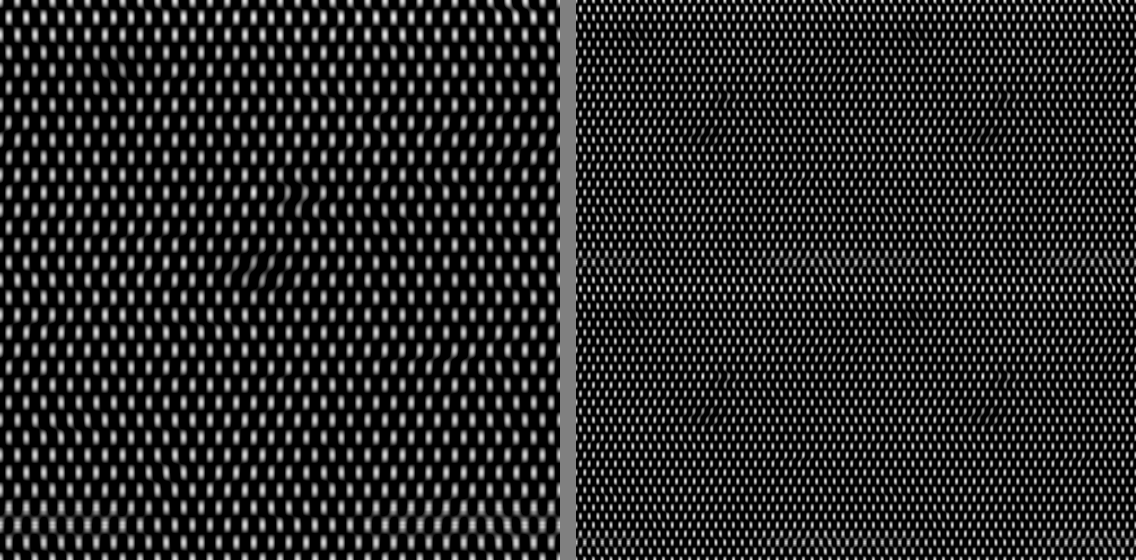
Left: one tile. Right: repeated 2 by 2.
Reproduce this pattern procedurally as a WebGL 1 fragment shader.

```glsl
precision highp float;
// Staggered lattice of soft white dashes on black: 32 columns by 32 rows,
// made as a product of two cosine waves. Wrapped noise and a few soft patches
// add quadrature waves that lean, link, dim or brighten the dashes.

uniform vec2 u_resolution;

const float TAU = 6.2831853;
const float COLUMNS = 32.0;
const float ROW_PAIRS = 16.0;   // two staggered rows per vertical wave
const float GAIN = 0.87;        // brightness per unit of field
const float CUTOFF = 0.05;      // field level that is still black

float hash(vec2 p, float seed) {
  vec3 q = fract(vec3(p, seed) * vec3(0.1031, 0.1130, 0.0973));
  q += dot(q, q.yzx + 33.33);
  return fract((q.x + q.y) * q.z);
}

// Value noise from -1 to 1, wrapping over a whole number of cells
float wrapNoise(vec2 uv, vec2 cells, float seed) {
  vec2 p = uv * cells;
  vec2 i = floor(p);
  vec2 f = p - i;
  f = f * f * (3.0 - 2.0 * f);
  vec2 lo = mod(i, cells);
  vec2 hi = mod(i + 1.0, cells);
  float low = mix(hash(lo, seed), hash(vec2(hi.x, lo.y), seed), f.x);
  float high = mix(hash(vec2(lo.x, hi.y), seed), hash(hi, seed), f.x);
  return 2.0 * mix(low, high, f.y) - 1.0;
}

// Soft patch that continues over the canvas edges
float patchMask(vec2 uv, vec2 centre, vec2 radius) {
  vec2 d = (fract(uv - centre + 0.5) - 0.5) / radius;
  return exp(-dot(d, d));
}

// Soft horizontal band across the whole width
float bandMask(vec2 uv, float height, float radius) {
  return patchMask(uv, vec2(uv.x, height), vec2(1.0, radius));
}

// Dash field: sway links rows in zigzags, slant links them along a diagonal
float dashField(vec2 uv, float sway, float slant, float bias, float contrast) {
  float a = TAU * COLUMNS * uv.x;
  float b = TAU * ROW_PAIRS * uv.y;
  return contrast * cos(a) * cos(b)
       + sin(a) * (sway + slant * sin(b)) + bias;
}

void main() {
  vec2 uv = gl_FragCoord.xy / u_resolution;

  // Mild wobble everywhere, stronger in scattered places
  float wear = smoothstep(0.1, 0.8, wrapNoise(uv, vec2(7.0, 8.0), 3.0));
  float strength = 0.07 + 0.1 * wear;
  float sway = strength * wrapNoise(uv, vec2(12.0, 14.0), 11.0);
  float slant = strength * wrapNoise(uv, vec2(10.0, 12.0), 23.0);
  float bias = 0.025 * wrapNoise(uv, vec2(16.0), 37.0)
             + 0.025 * wrapNoise(uv, vec2(5.0), 41.0);

  // Disturbed patches near the middle and at the upper left
  float zigzag = patchMask(uv, vec2(0.525, 0.645), vec2(0.035, 0.035));
  float diagonal = patchMask(uv, vec2(0.46, 0.515), vec2(0.065, 0.035));
  float backDiagonal = patchMask(uv, vec2(0.21, 0.88), vec2(0.05, 0.03));
  sway += 0.27 * zigzag;
  slant += 0.24 * diagonal - 0.2 * backDiagonal;
  float contrast = 1.0 - 0.3 * zigzag - 0.28 * diagonal - 0.2 * backDiagonal;

  // Low band where the dashes join into a web with fine scan lines
  float sides = smoothstep(0.1, 0.6, 0.5 + 0.5 * cos(TAU * (uv.x - 0.95)));
  float band = sides * bandMask(uv, 0.068, 0.035);
  bias += 0.23 * band;
  contrast -= 0.22 * band;
  float scan = 1.0 - 0.14 * band * (0.5 + 0.5 * cos(TAU * 128.0 * uv.y));

  // Brighter dashes along the top rows and left of the disturbed patches
  float glow = bandMask(uv, 0.97, 0.035)
             + patchMask(uv, vec2(0.465, 0.656), vec2(0.03, 0.02))
             + patchMask(uv, vec2(0.32, 0.53), vec2(0.03, 0.02));
  bias += 0.05 * glow;

  float field = dashField(uv, sway, slant, bias, contrast);
  float shade = GAIN * (1.0 + 0.06 * glow) * scan * max(field - CUTOFF, 0.0);
  gl_FragColor = vec4(vec3(min(shade, 1.0)), 1.0);
}
```
